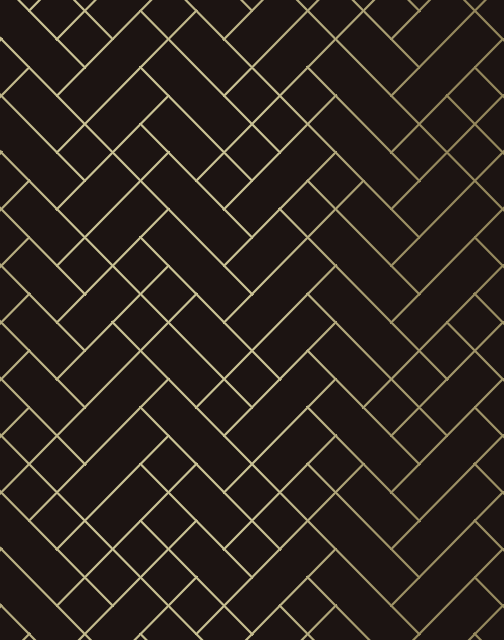
Write a Shadertoy shader that draws this pattern.

```glsl
const vec2 GRID = vec2(18.09, 22.59);      // lattice steps across and down
const vec2 GRID_OFFSET = vec2(0.045, 0.38);
const float PLANK = 3.0;                   // plank length in cells
const float RISING_PHASE = 2.0;
const float FALLING_PHASE = 5.0;
const float CUT_CHANCE = 0.32;             // share of joints that split a plank
const float HALF_WIDTH = 0.039;            // line half width in lattice steps
const vec3 GROUND = vec3(0.110, 0.080, 0.070);
const vec3 GOLD_DIM = vec3(0.58, 0.53, 0.36);
const vec3 GOLD_BRIGHT = vec3(0.79, 0.76, 0.58);

float hash(vec2 p) {
    return fract(sin(dot(p, vec2(127.1, 311.7))) * 43758.5453);
}

float noise(vec2 p) {
    vec2 cell = floor(p), f = fract(p);
    f = f * f * (3.0 - 2.0 * f);
    return mix(mix(hash(cell), hash(cell + vec2(1, 0)), f.x),
               mix(hash(cell + vec2(0, 1)), hash(cell + vec2(1, 1)), f.x), f.y);
}

// Herringbone sides are always drawn; joints inside a plank only by chance
float hasEdge(float line, float along, float phase) {
    float start = floor(along);
    float side = step(mod(start - phase, 2.0 * PLANK), PLANK + 0.5);
    float cut = step(hash(vec2(line, start + 71.0 * phase)), CUT_CHANCE);
    return max(side, cut);
}

// Coverage of one family of parallel diagonals, which lie on odd values
float diagonals(float across, float column, float phase, float pixel) {
    float line = 2.0 * floor(across * 0.5) + 1.0;
    float along = column + 0.5 * (line - across);
    float dist = abs(across - line) * inversesqrt(2.0);
    float edge = max(hasEdge(line, along - HALF_WIDTH, phase),
                     hasEdge(line, along + HALF_WIDTH, phase));
    return edge * smoothstep(0.6 * pixel, -0.6 * pixel, dist - HALF_WIDTH);
}

void mainImage(out vec4 fragColor, in vec2 fragCoord) {
    vec2 uv = fragCoord / iResolution.xy;
    vec2 p = vec2(uv.x, 1.0 - uv.y) * GRID - GRID_OFFSET;
    float pixel = GRID.x / iResolution.x;

    // Interlocking planks
    float rising = diagonals(p.x + p.y, p.x, RISING_PHASE, pixel);
    float falling = diagonals(p.x - p.y, p.x, FALLING_PHASE, pixel);

    // Soft metallic sheen, strongest left of centre
    float sheen = 1.0 - smoothstep(0.1, 0.75, abs(uv.x - 0.28));
    sheen = clamp(sheen + 0.5 * (noise(uv * vec2(4.0, 5.0)) - 0.5), 0.0, 1.0);
    vec3 gold = mix(GOLD_DIM, GOLD_BRIGHT, sheen);

    fragColor = vec4(mix(GROUND, gold, max(rising, falling)), 1.0);
}
```
